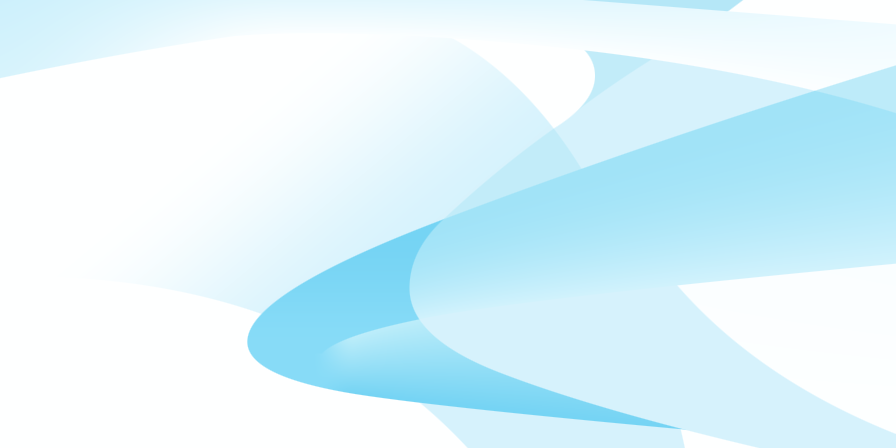
Write a Shadertoy shader that draws this background.

```glsl
// Overlapping translucent sky-blue ribbons sweeping across a white ground.

const vec3 WHITE = vec3(0.995, 1.0, 1.0);
const vec3 MIST  = vec3(0.84, 0.95, 0.99);
const vec3 PALE  = vec3(0.76, 0.925, 0.975);
const vec3 SKY   = vec3(0.63, 0.89, 0.97);
const vec3 DEEP  = vec3(0.46, 0.83, 0.955);

// Height at x of the quadratic Bezier a, b, c, whose x values increase.
float curveY(float x, vec2 a, vec2 b, vec2 c) {
    float bend = a.x - 2.0 * b.x + c.x;
    float run = b.x - a.x;
    float root = sqrt(max(run * run + bend * (x - a.x), 0.0));
    float t = (x - a.x) / (run + root);
    return mix(mix(a.y, b.y, t), mix(b.y, c.y, t), t);
}

// The same curve read sideways: x at a given y.
float curveX(float y, vec2 a, vec2 b, vec2 c) {
    return curveY(y, a.yx, b.yx, c.yx);
}

// Smooth coverage of the region where f is positive.
float cover(float f) {
    return clamp(0.5 + f / max(fwidth(f), 1e-5), 0.0, 1.0);
}

// Left outline of the large swoosh.
float swooshX(float y) {
    if (y < 188.0) return curveX(y, vec2(768, 56), vec2(554, 122), vec2(380, 188));
    if (y < 293.0) return curveX(y, vec2(380, 188), vec2(212, 251.6), vec2(212, 293));
    if (y < 337.0) return curveX(y, vec2(212, 293), vec2(212, 322), vec2(300, 337));
    return curveX(y, vec2(300, 337), vec2(390, 352), vec2(768, 384));
}

// Left outline of the S-shaped ribbon.
float ribbonX(float y) {
    if (y < 65.0) return curveX(y, vec2(500, 42), vec2(510, 52), vec2(510, 65));
    if (y < 110.0) return curveX(y, vec2(510, 65), vec2(510, 88), vec2(475, 110));
    if (y < 188.0) return curveX(y, vec2(475, 110), vec2(427, 144), vec2(380, 188));
    if (y < 247.0) return curveX(y, vec2(380, 188), vec2(351, 215), vec2(351, 247));
    if (y < 320.0) return curveX(y, vec2(351, 247), vec2(351, 290), vec2(430, 320));
    return curveX(y, vec2(430, 320), vec2(490, 343), vec2(582, 367));
}

// Lower edge of the band along the top.
float bandY(float x) {
    if (x < 200.0) return curveY(x, vec2(0, 67), vec2(105, 45), vec2(200, 31));
    if (x < 390.0) return curveY(x, vec2(200, 31), vec2(270, 25), vec2(390, 33));
    return curveY(x, vec2(390, 33), vec2(610, 48), vec2(768, 97));
}

// Fold running along the inside of the swoosh.
float foldY(float x) {
    x = max(x, 276.0);
    if (x < 358.0) return curveY(x, vec2(276, 303), vec2(290, 288), vec2(358, 274));
    return curveY(x, vec2(358, 274), vec2(430, 258), vec2(768, 226));
}

// Shading of the swoosh on both sides of its fold and of the ribbon edge.
vec3 swooshColor(vec2 p, float inRibbon) {
    float fold = foldY(p.x);
    float top = 56.0 + (768.0 - p.x) * 0.33;
    float bottom = 337.0 + (p.x - 300.0) * 0.107;
    float above = clamp((p.y - top) / (fold - top), 0.0, 1.0);
    float below = clamp((p.y - fold) / (bottom - fold), 0.0, 1.0);
    float underFold = cover(p.y - fold);

    vec3 deep = mix(DEEP, vec3(0.53, 0.86, 0.97), smoothstep(200.0, 300.0, p.y));
    vec3 inner = mix(vec3(0.74, 0.93, 0.98), DEEP, below);
    vec3 left = mix(deep, inner, underFold * smoothstep(268.0, 305.0, p.x));
    vec3 sheet = mix(SKY, vec3(0.82, 0.95, 0.99), above * above);
    return mix(left, mix(sheet, MIST, underFold), inRibbon);
}

// Shading of the top band between its upper and lower edges.
vec3 bandColor(vec2 p, float upper, float lower) {
    float depth = clamp((p.y - upper) / (lower - upper), 0.0, 1.0);
    vec3 base = mix(vec3(0.78, 0.935, 0.985), vec3(0.94, 0.985, 1.0), p.x / 768.0);
    return mix(base, WHITE, depth * mix(0.3, 0.9, smoothstep(0.0, 250.0, p.x)));
}

void mainImage(out vec4 fragColor, in vec2 fragCoord) {
    // Design grid of 768 by 384 with y pointing down
    vec2 uv = fragCoord / iResolution.xy;
    vec2 p = vec2(uv.x, 1.0 - uv.y) * vec2(768.0, 384.0);
    vec3 color = WHITE;

    // Veil with a diagonal fade
    float veilRight = curveX(p.y, vec2(390, 34), vec2(452, 70), vec2(498, 144));
    float veilBottom = curveY(p.x, vec2(60, 238), vec2(150, 243), vec2(224, 269));
    float inVeil = cover(veilRight - p.x);
    float fade = smoothstep(205.0, 400.0, dot(p, vec2(0.64, 0.77)));
    color = mix(color, mix(WHITE, MIST, fade), inVeil * cover(veilBottom - p.y));

    // S-shaped ribbon, darker where it crosses the veil and its own fold
    float inRibbon = cover(p.x - ribbonX(p.y));
    float crease = curveX(p.y, vec2(560, 50), vec2(515, 78), vec2(475, 110));
    float shaded = max(inVeil, cover(crease - p.x) * cover(112.0 - p.y));
    color = mix(color, mix(MIST, PALE, shaded), inRibbon);

    // Large swoosh with a white opening at the lower right
    float inSwoosh = cover(p.x - swooshX(p.y));
    color = mix(color, swooshColor(p, inRibbon), inSwoosh);
    float openingY = curveY(p.x, vec2(580, 244), vec2(650, 325), vec2(768, 372));
    float opening = cover(openingY - p.y) * cover(p.y - foldY(p.x)) * cover(p.x - 579.0);
    color = mix(color, mix(WHITE, vec3(0.96, 0.99, 1.0), uv.x * uv.y), opening);

    // Top band, tinted where it crosses the swoosh
    float lower = bandY(p.x);
    float upper = (p.x - 500.0) * 0.078;
    vec3 band = mix(bandColor(p, upper, lower), vec3(0.74, 0.92, 0.975), inSwoosh);
    color = mix(color, band, cover(lower - p.y));

    // Blue wedge and white corner above the band
    vec3 corner = mix(vec3(0.71, 0.905, 0.97), WHITE, cover(p.x + 1.33 * p.y - 637.0));
    color = mix(color, corner, cover(upper - p.y));

    fragColor = vec4(color, 1.0);
}
```
